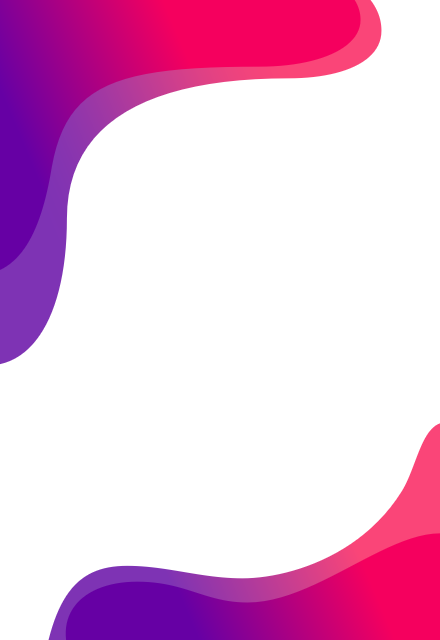
A Shadertoy shader for this background:

```glsl
#define GRID vec2(526.0, 768.0)   // design units across the canvas
#define STEPS 24                  // segments per curve
#define TILT 0.42                 // slant of the colour bands
#define PURPLE vec3(0.40, 0.00, 0.645)
#define PINK vec3(0.96, 0.00, 0.37)
#define PALE_PURPLE vec3(0.495, 0.20, 0.705)
#define PALE_PINK vec3(0.98, 0.27, 0.47)

// Outlines: four joined cubic curves, measured from the corner they fill
const vec2 topOuter[13] = vec2[13](
    vec2(443, 0), vec2(452, 12), vec2(456, 24),
    vec2(456, 37), vec2(456, 75), vec2(407, 94),
    vec2(345, 94), vec2(180, 94), vec2(80, 145),
    vec2(80, 262), vec2(80, 360), vec2(50, 426), vec2(0, 437));
const vec2 topInner[13] = vec2[13](
    vec2(424, 0), vec2(429, 8), vec2(431, 16),
    vec2(431, 24), vec2(431, 58), vec2(380, 80),
    vec2(310, 80), vec2(140, 80), vec2(80, 100),
    vec2(62, 200), vec2(52, 262), vec2(34, 308), vec2(0, 324));
const vec2 lowOuter[13] = vec2[13](
    vec2(468, 0), vec2(451, 68), vec2(421, 89),
    vec2(374, 89), vec2(326, 89), vec2(286, 74),
    vec2(236, 74), vec2(186, 74), vec2(96, 98),
    vec2(46, 178), vec2(29, 205), vec2(23, 252), vec2(0, 260));
const vec2 lowInner[13] = vec2[13](
    vec2(447, 0), vec2(452, 43), vec2(416, 70),
    vec2(362, 70), vec2(304, 70), vec2(281, 45),
    vec2(230, 45), vec2(151, 45), vec2(66, 128),
    vec2(0, 128), vec2(-10, 128), vec2(-20, 128), vec2(-40, 128));

vec2 cubic(vec2 a, vec2 b, vec2 c, vec2 d, float t) {
    float s = 1.0 - t;
    return s * s * s * a + 3.0 * s * t * (s * b + t * c) + t * t * t * d;
}

float segmentDistance(vec2 p, vec2 a, vec2 b) {
    vec2 ab = b - a, ap = p - a;
    return length(ap - ab * clamp(dot(ap, ab) / dot(ab, ab), 0.0, 1.0));
}

// Smooth coverage; a ray away from the corner counts outline crossings
float coverage(vec2 p, vec2 outline[13]) {
    float nearest = 1e4, side = 1.0;
    for (int k = 0; k < 12; k += 3) {
        vec2 a = outline[k];
        for (int i = 1; i <= STEPS; i++) {
            vec2 b = cubic(outline[k], outline[k + 1], outline[k + 2],
                           outline[k + 3], float(i) / float(STEPS));
            nearest = min(nearest, segmentDistance(p, a, b));
            if ((a.y > p.y) != (b.y > p.y)) {
                float crossing = a.x + (b.x - a.x) * (p.y - a.y) / (b.y - a.y);
                if (crossing > p.x) side = -side;
            }
            a = b;
        }
    }
    float pixel = GRID.y / iResolution.y;
    return clamp(0.5 - side * nearest / pixel, 0.0, 1.0);
}

void mainImage(out vec4 fragColor, in vec2 fragCoord) {
    vec2 uv = fragCoord / iResolution.xy;
    vec2 top = vec2(uv.x, 1.0 - uv.y) * GRID;   // from the upper left
    vec2 low = GRID - top;                      // from the lower right
    float band = top.x - TILT * top.y;

    // Slanted colour ramps
    vec3 topPale = mix(PALE_PURPLE, PALE_PINK, smoothstep(-60.0, 320.0, band));
    vec3 topDeep = mix(PURPLE, PINK, clamp((band + 45.0) / 240.0, 0.0, 1.0));
    vec3 lowPale = mix(PALE_PURPLE, PALE_PINK, clamp((band + 90.0) / 240.0, 0.0, 1.0));
    vec3 lowDeep = mix(PURPLE, PINK, clamp((band + 85.0) / 235.0, 0.0, 1.0));

    // Pale waves below, deep waves above
    vec3 color = vec3(1.0);
    color = mix(color, topPale, coverage(top, topOuter));
    color = mix(color, topDeep, coverage(top, topInner));
    color = mix(color, lowPale, coverage(low, lowOuter));
    color = mix(color, lowDeep, coverage(low, lowInner));
    fragColor = vec4(color, 1.0);
}
```
